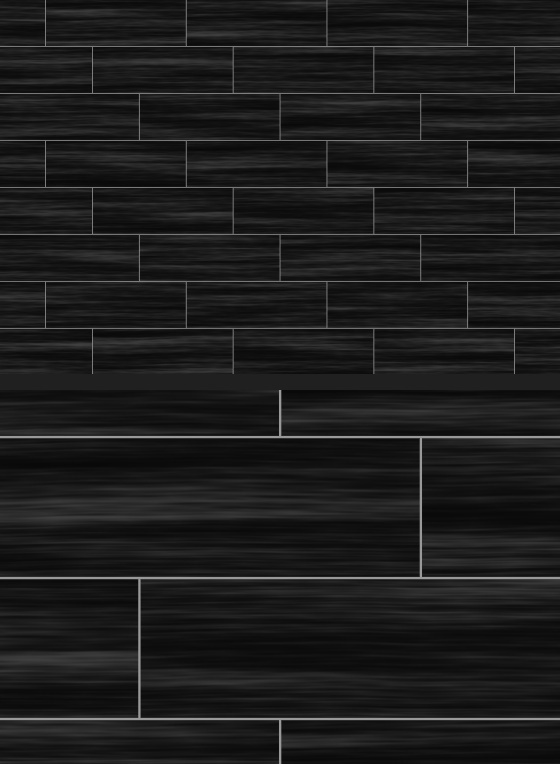
Top: the whole. Bottom: its middle third, enlarged.
Give the GLSL for this texture, as a Shadertoy shader.

```glsl
// Dark stained wood tiles, three times as long as high, laid in a one-third
// running bond with thin pale joints. The grain is layered sines drawn out
// along each tile, flecked by stretched cellular noise and seeded per tile.

#define TILES_VIEW vec2(11.938, 7.959) // canvas size in tile heights
#define ORIGIN vec2(0.03, 0.013)       // shift of the layout, from top left
#define TILE_LENGTH 3.0                // in tile heights
#define ROW_SHIFT 1.0                  // slide of each row, in tile heights
#define JOINT_WIDTH 0.0165
#define JOINT_COLOR vec3(0.6)
#define WOOD_COLOR vec3(0.095, 0.095, 0.095)
#define GRAIN_CONTRAST 0.44
#define TONE_LIMIT 2.6                 // soft cap on the lightest and darkest grain
#define FLECK_STRENGTH 1.0
#define FLECK_CELLS vec2(3.0, 23.0)    // cells per tile height
#define BANDED_SHARE 0.4               // share of tiles with a hard band edge

const float TAU = 6.2831853;

vec2 hash2(vec2 p) {
    vec3 q = fract(p.xyx * vec3(0.1031, 0.1030, 0.0973));
    q += dot(q, q.yzx + 33.33);
    return fract((q.xx + q.yz) * q.zy);
}

// Distance to the nearest scattered point
float cellular(vec2 p) {
    vec2 cell = floor(p);
    float nearest = 2.0;
    for (int j = -1; j <= 1; j++) {
        for (int i = -1; i <= 1; i++) {
            vec2 c = cell + vec2(i, j);
            nearest = min(nearest, length(c + hash2(c) - p));
        }
    }
    return nearest;
}

// Long horizontal streaks; layers too fine for the pixel size fade out
float streaks(vec2 p, float seed, float pixel) {
    float sum = 0.0, amp = 0.85, freq = 1.2;
    p.y += 0.025 * sin(7.0 * p.y + seed) + 0.008 * sin(1.7 * p.x + 1.7 * seed);
    for (int i = 0; i < 9; i++) {
        vec2 phase = TAU * hash2(vec2(seed, float(i) * 7.3 + 1.0));
        float wobble = 0.8 * sin(p.x * (0.7 + 0.15 * freq) + phase.y);
        float fade = 0.6 + 0.4 * sin(p.x * (0.9 + 0.17 * freq)
                                     + 3.0 * phase.y + 2.3 * freq * p.y);
        float visible = 1.0 - smoothstep(0.25, 0.6, freq * pixel);
        sum += amp * visible * fade * sin(TAU * freq * p.y + phase.x + wobble);
        freq *= 1.55;
        amp *= 0.9;
    }
    return sum;
}

// A sharp edge across some tiles, light on one side and softening away
float bandEdge(vec2 p, vec2 rnd, float pixel) {
    float side = rnd.y < 0.5 ? -1.0 : 1.0;
    float height = 0.5 - side * (0.15 + 0.2 * fract(rnd.y * 17.0));
    float d = side * (p.y - height - 0.005 * sin(1.8 * p.x + TAU * rnd.x));
    float glow = 0.9 * exp(-4.0 * max(d, 0.0));
    return step(rnd.x, BANDED_SHARE) * mix(-0.7, glow, smoothstep(-pixel, pixel, d));
}

vec3 wood(vec2 p, vec2 tile, float pixel) {
    vec2 rnd = hash2(tile + 41.0);
    float seed = dot(rnd, vec2(61.0, 37.0));
    float tone = streaks(p, seed, pixel);
    tone += FLECK_STRENGTH * (cellular(p * FLECK_CELLS + floor(seed) * 13.0) - 0.5);
    tone += bandEdge(p, rnd, pixel);

    // One soft pale patch on each tile
    vec2 patchCenter = vec2(TILE_LENGTH, 1.0) * (0.2 + 0.6 * hash2(tile + 83.0));
    vec2 toPatch = (p - patchCenter) / vec2(0.8, 0.2);
    tone += 0.6 * exp(-dot(toPatch, toPatch)) - 0.1;
    tone += 0.3 * (rnd.y - 0.5);
    tone = TONE_LIMIT * tanh(tone / TONE_LIMIT);
    return WOOD_COLOR * exp(GRAIN_CONTRAST * tone);
}

// Share of the pixel covered by a joint centred at distance d
float jointCover(float d, float pixel) {
    float halfWidth = 0.5 * JOINT_WIDTH;
    float span = min(d + 0.5 * pixel, halfWidth) - max(d - 0.5 * pixel, -halfWidth);
    return clamp(span / pixel, 0.0, 1.0);
}

void mainImage(out vec4 fragColor, in vec2 fragCoord) {
    vec2 uv = fragCoord / iResolution.xy;
    vec2 pixel = TILES_VIEW / iResolution.xy;
    vec2 p = vec2(uv.x, 1.0 - uv.y) * TILES_VIEW + ORIGIN;

    // Running bond: each row slides on by a third of a tile
    float row = floor(p.y);
    p.x -= mod(row + 1.0, 3.0) * ROW_SHIFT;
    vec2 tile = vec2(floor(p.x / TILE_LENGTH), row);
    vec2 local = p - tile * vec2(TILE_LENGTH, 1.0);

    vec2 edge = min(local, vec2(TILE_LENGTH, 1.0) - local);
    float joint = max(jointCover(edge.x, pixel.x), jointCover(edge.y, pixel.y));
    vec3 color = mix(wood(local, tile, pixel.y), JOINT_COLOR, joint);
    fragColor = vec4(color, 1.0);
}
```
